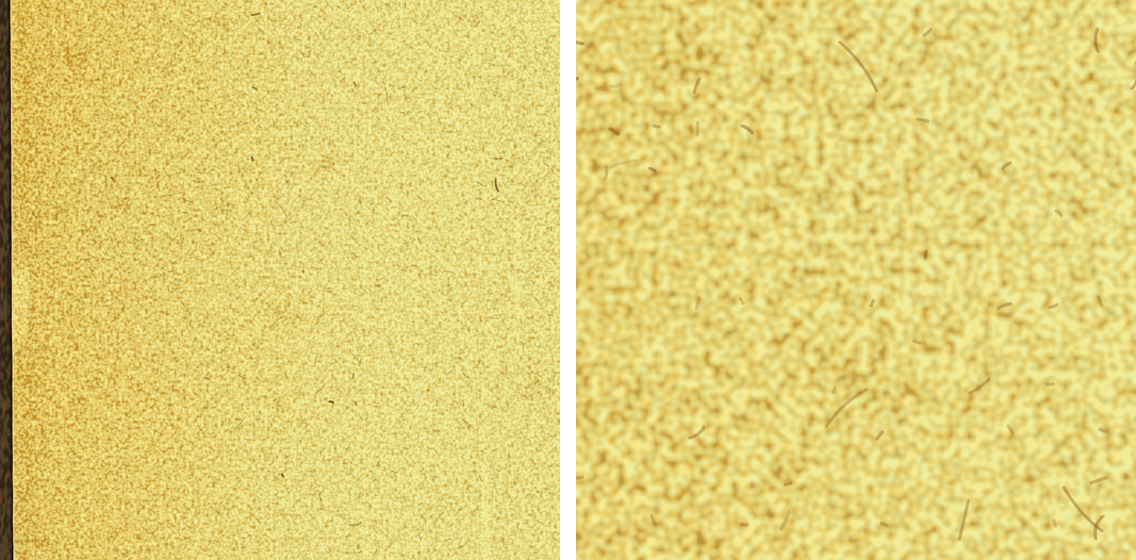
Left: the whole. Right: its middle third, enlarged.
Give the GLSL for this texture, as a WebGL 1 fragment shader.

```glsl
precision highp float;

uniform vec2 u_resolution;

vec2 hash2(vec2 p) {
  vec3 q = fract(p.xyx * vec3(0.1031, 0.1030, 0.0973));
  q += dot(q, q.yzx + 33.33);
  return fract((q.xx + q.yz) * q.zy);
}

float cornerSlope(vec2 cell, vec2 offset) {
  float angle = 6.2832 * hash2(cell).x;
  return dot(vec2(cos(angle), sin(angle)), offset);
}

float gradientNoise(vec2 p) {
  vec2 i = floor(p), f = fract(p);
  vec2 u = f * f * f * (f * (f * 6.0 - 15.0) + 10.0);
  float low = mix(cornerSlope(i, f), cornerSlope(i + vec2(1, 0), f - vec2(1, 0)), u.x);
  float high = mix(cornerSlope(i + vec2(0, 1), f - vec2(0, 1)), cornerSlope(i + 1.0, f - 1.0), u.x);
  return mix(low, high, u.y);
}

// Short bent strands, at most one per cell and kept inside it
float fibres(vec2 uv, float cells, float chance, float width, float seed) {
  vec2 cell = floor(uv * cells) + seed;
  vec2 place = hash2(cell), shape = hash2(cell + 71.3), pick = hash2(cell + 137.9);
  vec2 p = fract(uv * cells) - mix(vec2(0.35), vec2(0.65), place);
  float angle = 6.2832 * shape.x;
  float reach = mix(0.06, 0.28, shape.y * shape.y);
  vec2 along = vec2(cos(angle), sin(angle));
  vec2 q = vec2(dot(p, along), dot(p, vec2(-along.y, along.x)));
  q.y += (pick.y - 0.5) * q.x * q.x * 2.0;
  q.x -= clamp(q.x, -reach, reach);
  float d = length(q) / cells;
  float soft = 0.8 / u_resolution.y;
  float strand = 1.0 - smoothstep(width - soft, width + soft, d);
  return strand * step(pick.x, chance) * mix(0.4, 1.0, shape.x);
}

vec3 paper(vec2 uv) {
  // Ageing: ochre towards the left, pale towards the right
  float cloud = gradientNoise(uv * 3.0 + 4.7) + 0.5 * gradientNoise(uv * 8.0 + 19.0);
  float age = 1.0 - smoothstep(-0.1, 0.75, uv.x + 0.2 * cloud - 0.08 * (uv.y - 0.5));
  float stain = smoothstep(0.36, 0.55, gradientNoise(uv * vec2(11.0, 15.0) + 31.0));
  float gutter = exp(-pow((uv.x - 0.045) / 0.04, 2.0));

  // Pulp grain at several sizes
  mat2 turn = mat2(0.8, 0.6, -0.6, 0.8);
  float grain = 0.75 * gradientNoise(uv * 193.0)
              + 0.50 * gradientNoise(turn * uv * 117.0 + 8.3)
              + 0.22 * gradientNoise(turn * uv * 47.0 + 3.1);
  float tone = 0.27 + 0.27 * age + 0.09 * gutter + 0.16 * stain + 0.06 * cloud + grain;

  // Pale vertical creases and a scuff beside the spine
  float wobble = 0.004 * gradientNoise(vec2(uv.y * 14.0, 2.5));
  float upper = smoothstep(0.38, 0.45, uv.y) * (1.0 - smoothstep(0.58, 0.68, uv.y));
  float lower = 1.0 - smoothstep(0.15, 0.28, uv.y);
  float crease = upper * exp(-pow((uv.x - 0.926 + wobble) / 0.006, 2.0))
               + lower * exp(-pow((uv.x - 0.866 + wobble) / 0.006, 2.0));
  float scuffEdge = 0.048 + 0.06 * (uv.y - 0.46) + 2.0 * wobble;
  float scuff = (1.0 - smoothstep(scuffEdge - 0.004, scuffEdge + 0.004, uv.x))
              * smoothstep(0.38, 0.41, uv.y) * (1.0 - smoothstep(0.51, 0.54, uv.y));
  tone -= 0.16 * crease + 0.28 * scuff;

  vec3 cream = vec3(0.95, 0.92, 0.58);
  vec3 straw = vec3(0.89, 0.81, 0.43);
  vec3 ochre = vec3(0.75, 0.58, 0.20);
  vec3 color = mix(cream, straw, smoothstep(-0.05, 0.5, tone));
  color = mix(color, ochre, smoothstep(0.4, 1.05, tone));

  // Warm and greenish tints between neighbouring grains
  float tint = gradientNoise(uv * 151.0 + 57.0) + 0.7 * (age - 0.4);
  color += tint * vec3(0.03, -0.025, -0.08);

  // Fine brown specks and a few dark slivers
  vec3 brown = vec3(0.52, 0.32, 0.10);
  color = mix(color, brown, 0.5 * fibres(uv, 38.0, 0.28, 0.0010, 5.0));
  color = mix(color, brown, 0.45 * fibres(uv, 15.0, 0.18, 0.0009, 211.0));
  color = mix(color, vec3(0.38, 0.20, 0.06), 0.85 * fibres(uv, 23.0, 0.025, 0.0017, 409.0));
  return color;
}

vec3 spine(vec2 uv) {
  float wear = gradientNoise(uv * vec2(160.0, 70.0)) + 0.6 * gradientNoise(uv * vec2(60.0, 19.0));
  vec3 color = mix(vec3(0.20, 0.14, 0.08), vec3(0.32, 0.26, 0.16), smoothstep(-0.35, 0.35, wear));
  float rust = smoothstep(0.22, 0.5, gradientNoise(uv * vec2(75.0, 23.0) + 13.0));
  return mix(color, vec3(0.50, 0.27, 0.10), 0.7 * rust);
}

void main() {
  vec2 uv = gl_FragCoord.xy / u_resolution;
  float soft = 0.8 / u_resolution.x;
  float fromEdge = uv.x - 0.0235 + 0.005 * uv.y - 0.0008 * gradientNoise(vec2(uv.y * 25.0, 0.5));

  // Dark spine, its shadow line, then the bright cut edge of the sheet
  float shadow = exp(-pow((fromEdge + 0.002) / 0.0022, 2.0));
  float rim = exp(-pow((fromEdge - 0.0015) / 0.0016, 2.0));
  vec3 cover = spine(uv) * (1.0 - 0.55 * shadow);
  vec3 sheet = mix(paper(uv), vec3(0.96, 0.89, 0.58), 0.7 * rim);
  gl_FragColor = vec4(mix(cover, sheet, smoothstep(-soft, soft, fromEdge)), 1.0);
}
```
